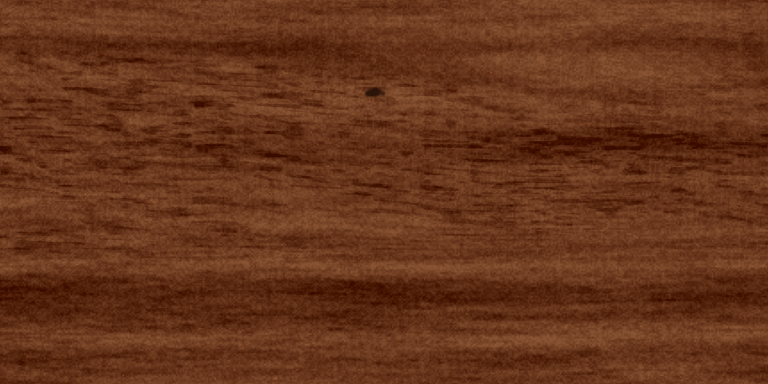
This texture is drawn by a Shadertoy shader. Its source:

```glsl
// Brown walnut board: broad horizontal bands, stretched noise for the grain,
// curved figure at the upper left, short dark pores and one small knot.
// All layers add up to one tone, which is then mapped from dark to light wood.

float hash(vec2 p) {
    return fract(sin(dot(p, vec2(127.1, 311.7))) * 43758.5453);
}

float noise(vec2 p) {
    vec2 i = floor(p), f = fract(p);
    f = f * f * (3.0 - 2.0 * f);
    return mix(mix(hash(i), hash(i + vec2(1, 0)), f.x),
               mix(hash(i + vec2(0, 1)), hash(i + vec2(1, 1)), f.x), f.y);
}

float fbm(vec2 p) {
    float sum = 0.0, amp = 0.5;
    for (int i = 0; i < 4; i++) {
        sum += amp * noise(p);
        p = p * 2.03 + vec2(17.3, 9.1);
        amp *= 0.5;
    }
    return sum / 0.9375;
}

// Soft horizontal stripe around a height
float band(float y, float center, float width) {
    float d = (y - center) / width;
    return exp(-d * d);
}

// Short dark fibres: only the peaks of a stretched noise
float pores(vec2 p, vec2 scale, float threshold) {
    return smoothstep(threshold, threshold + 0.26, noise(p * scale));
}

void mainImage(out vec4 fragColor, in vec2 fragCoord) {
    vec2 p = fragCoord / iResolution.y;

    // Gentle waviness of the fibres, strongest in the middle of the board
    float heart = smoothstep(0.30, 0.42, p.y) * smoothstep(0.90, 0.80, p.y);
    vec2 q = p;
    q.y += 0.03 * (noise(p * vec2(1.6, 3.0)) - 0.5);
    q.y += heart * (0.03 * p.x + 0.014 * noise(p * vec2(7.0, 11.0)));

    // Broad bands
    float tone = 0.76;
    float y = p.y + 0.014 * (noise(vec2(p.x * 1.8, 4.0)) - 0.5);
    tone -= 0.38 * band(y, 0.88, 0.022) + 0.62 * band(y, 0.24, 0.042);
    tone -= 0.30 * band(y, 0.17, 0.025) + 0.34 * band(y, 0.07, 0.025);
    tone -= 0.22 * band(y, 0.62, 0.05) * p.x;
    tone += 0.18 * band(y, 0.31, 0.022) + 0.22 * band(y, 0.125, 0.02);
    tone += 0.12 * band(y, 0.96, 0.03);

    // Long streaks, from wide to thin
    tone += 0.56 * (fbm(q * vec2(1.3, 13.0)) - 0.5);
    tone += 0.46 * (noise(q * vec2(3.0, 45.0) + 31.0) - 0.5);
    tone += 0.44 * (noise(q * vec2(10.0, 100.0) + 57.0) - 0.5);

    // Curved figure running down to the right
    float figure = smoothstep(0.52, 0.66, p.y) * smoothstep(0.89, 0.84, p.y)
                 * smoothstep(1.7, 0.6, p.x);
    float arc = p.y + 0.40 * (1.0 - exp(-1.2 * p.x)) + 0.025 * noise(p * 5.0);
    tone += 0.85 * figure * (noise(vec2(p.x * 1.2, arc * 24.0)) - 0.5);
    tone -= 0.25 * figure * pores(vec2(p.x, arc), vec2(4.0, 52.0), 0.6);

    // Pores, gathered in patches
    float patches = smoothstep(0.15, 0.6, noise(q * vec2(2.2, 9.0) + 5.0));
    float density = patches * mix(0.4, 1.0, heart);
    tone -= 0.52 * density * pores(q, vec2(17.0, 84.0), 0.60);
    tone -= 0.40 * density * pores(q + 3.7, vec2(32.0, 125.0), 0.60);

    // Fine mottling and speckle
    tone += 0.36 * (noise(p * vec2(70.0, 110.0)) - 0.5);
    tone += 0.56 * (noise(p * 215.0 + 11.0) - 0.5);
    float fleck = smoothstep(0.86, 1.0, noise(p * 180.0 + 71.0));

    // Knot with a ragged edge
    vec2 k = (p - vec2(0.975, 0.76)) / vec2(0.028, 0.015);
    float knot = 1.0 - smoothstep(0.5, 1.2, length(k) + 0.6 * (noise(p * 90.0) - 0.5));
    tone -= 0.15 * exp(-0.25 * dot(k, k));

    // Tone to wood colour
    vec3 color = mix(vec3(0.30, 0.11, 0.027), vec3(0.47, 0.27, 0.155),
                     clamp(tone, -0.45, 1.35));
    color += fleck * vec3(0.10, 0.05, 0.03);
    color = mix(color, vec3(0.12, 0.04, 0.01), 0.85 * knot);
    fragColor = vec4(max(color, 0.0), 1.0);
}
```
